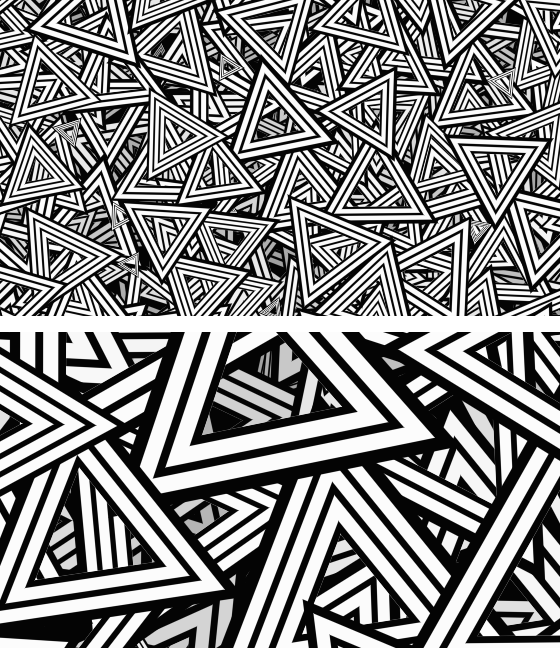
Top: the whole. Bottom: its middle third, enlarged.
This pattern is drawn by a Shadertoy shader. Its source:

```glsl
// Heap of hollow, striped black and white triangles, fading to grey with depth.

const int COUNT = 300;

vec3 hash3(float n) {
    vec3 p = fract(vec3(n) * vec3(0.1031, 0.1030, 0.0973));
    p += dot(p, p.yzx + 33.33);
    return fract((p.xxy + p.yzz) * p.zyx);
}

// Signed distance to an equilateral triangle with sharp mitred corners.
float triangleDistance(vec2 p, float inradius) {
    return max(abs(p.x) * 0.866025 + p.y * 0.5, -p.y) - inradius;
}

// Antialiased coverage of the positive side of a distance.
float coverage(float dist, float pixel) {
    return smoothstep(-0.7, 0.7, dist / pixel);
}

void mainImage(out vec4 fragColor, in vec2 fragCoord) {
    float pixel = 1.0 / iResolution.y;
    float aspect = iResolution.x * pixel;
    vec2 uv = fragCoord * pixel;
    float light = 0.0;
    float remaining = 1.0;

    // Composite from the front triangle to the back one.
    for (int i = 0; i < COUNT; i++) {
        float id = float(i);
        float depth = id / float(COUNT);
        vec3 shape = hash3(id + 7.0);
        vec3 style = hash3(id + 511.0);

        // Evenly spread centres, reaching past the canvas edges.
        vec2 spread = fract(id * vec2(0.75488, 0.56984) + 0.31);
        vec2 center = mix(vec2(-0.15), vec2(aspect, 1.0) + 0.15, spread);
        center += (style.xy - 0.5) * 0.12;

        float inradius = mix(0.080, 0.116, shape.x);
        if (shape.y < 0.07) inradius *= 0.28;
        vec2 p = uv - center;
        if (dot(p, p) > 4.2 * inradius * inradius) continue;

        float angle = 6.28319 * shape.z;
        float c = cos(angle), s = sin(angle);
        p = mat2(c, s, -s, c) * p;

        // Stripes counted inwards from the black border.
        float bands = style.z < 0.55 ? 2.0 : 3.0;
        float period = inradius * mix(0.19, 0.24, style.x) * (bands > 2.5 ? 0.86 : 1.0);
        float border = inradius * mix(0.07, 0.13, style.y);
        float inside = -triangleDistance(p, inradius);
        float stripe = (inside - border) / period;
        float white = coverage((0.33 - abs(fract(stripe + 0.17) - 0.5)) * period, pixel);
        white *= step(-0.17, stripe);

        float ring = coverage(inside, pixel) * coverage((bands - stripe) * period, pixel);
        float shade = 0.99 - 0.36 * smoothstep(0.25, 1.0, depth);
        light += remaining * ring * mix(0.015, shade, white);
        remaining *= 1.0 - ring;
        if (remaining < 0.004) break;
    }

    fragColor = vec4(vec3(light + remaining * 0.015), 1.0);
}
```
